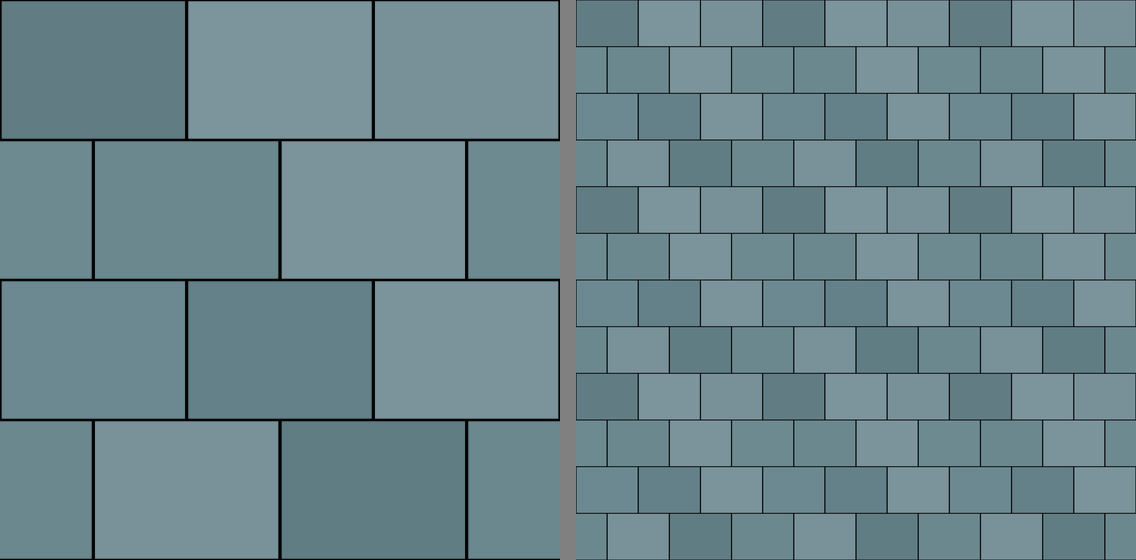
Left, the tile; right, the same tile 3 across and 3 down.
Reproduce this pattern procedurally as a three.js fragment shader.

```glsl
varying vec2 vUv;

const vec2 TILE_COUNT = vec2(3.0, 4.0);
const float ROW_SHIFT = 0.5;                      // in tile widths
const vec2 HALF_JOINT = vec2(0.0029, 0.0023);     // in canvas units
const float EDGE_SOFTNESS = 0.0012;
const float TINT_JITTER = 0.008;

const vec3 JOINT_COLOR = vec3(0.004, 0.006, 0.010);
const vec3 DARK_SLATE = vec3(0.380, 0.490, 0.518);
const vec3 MID_SLATE = vec3(0.424, 0.538, 0.565);
const vec3 PALE_SLATE = vec3(0.488, 0.580, 0.606);

// Lightness of the three tiles in each course, bottom to top
const vec3 COURSE_0 = vec3(0.47, 0.88, 0.00);
const vec3 COURSE_1 = vec3(0.50, 0.12, 0.97);
const vec3 COURSE_2 = vec3(0.53, 0.47, 0.97);
const vec3 COURSE_3 = vec3(0.00, 1.00, 0.87);

float hash(vec2 p) {
  vec3 q = fract(vec3(p.xyx) * 0.1031);
  q += dot(q, q.yzx + 33.33);
  return fract((q.x + q.y) * q.z);
}

float tileLightness(vec2 tile) {
  vec3 lower = tile.y < 0.5 ? COURSE_0 : COURSE_1;
  vec3 upper = tile.y < 2.5 ? COURSE_2 : COURSE_3;
  vec3 course = tile.y < 1.5 ? lower : upper;
  return tile.x < 0.5 ? course.x : (tile.x < 1.5 ? course.y : course.z);
}

vec3 slateColor(vec2 tile) {
  float lightness = tileLightness(tile) * 2.0;
  vec3 color = mix(DARK_SLATE, MID_SLATE, min(lightness, 1.0));
  color = mix(color, PALE_SLATE, max(lightness - 1.0, 0.0));
  color.b += (hash(tile + 1.0) - 0.5) * TINT_JITTER;
  return color;
}

void main() {
  // Running bond: even courses are shifted, indices wrap at the canvas edge
  vec2 grid = vUv * TILE_COUNT;
  float evenCourse = 1.0 - mod(floor(grid.y), 2.0);
  grid.x += ROW_SHIFT * evenCourse;
  vec2 tile = floor(mod(grid, TILE_COUNT));

  // Distance to the nearest joint on each axis
  vec2 edgeDistance = (0.5 - abs(fract(grid) - 0.5)) / TILE_COUNT;
  vec2 inside = smoothstep(HALF_JOINT - EDGE_SOFTNESS, HALF_JOINT + EDGE_SOFTNESS, edgeDistance);

  vec3 color = mix(JOINT_COLOR, slateColor(tile), inside.x * inside.y);
  gl_FragColor = vec4(color, 1.0);
}
```
